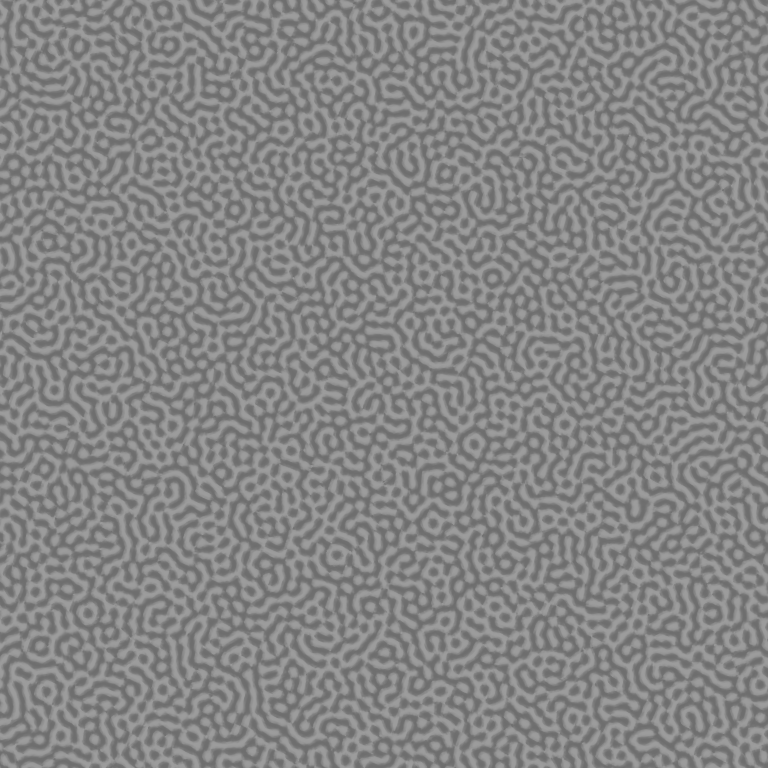
Give the GLSL for this pattern, as a three.js fragment shader.

```glsl
varying vec2 vUv;

#define STRIPES 61.0      // stripe periods across the canvas
#define WAVES 22          // plane waves in the seed field
#define TAPS 68           // filter samples per point
#define REACH 1.35        // filter radius in stripe periods
#define FALLOFF 0.95      // narrowing of the filter window
#define SPREAD 0.3        // variation of seed wavelengths
#define SATURATION 2.0    // lower is a harder seed
#define SOFTENING 0.4     // calms weak spots where stripes merge
#define EDGE 0.3          // steepening of the stripe edges
#define MID_GRAY 0.522
#define CONTRAST 0.092

const float TAU = 6.2831853;
const float GOLDEN_ANGLE = 2.3999632;

vec3 waves[WAVES];        // xy: wave vector, z: phase

float hash(float n) {
  return fract(sin(n * 12.9898 + 4.137) * 4375.8545);
}

// Random waves of similar length, spread evenly over all directions
void initWaves() {
  for (int i = 0; i < WAVES; i++) {
    float n = float(i);
    float angle = 0.5 * TAU * (n + hash(n)) / float(WAVES);
    float k = TAU * (1.0 + SPREAD * (hash(n + 37.0) - 0.5));
    waves[i] = vec3(k * cos(angle), k * sin(angle), TAU * hash(n + 71.0));
  }
}

// Saturated sum of the waves, between -1 and 1
float seedField(vec2 p) {
  float sum = 0.0;
  for (int i = 0; i < WAVES; i++) {
    sum += cos(dot(waves[i].xy, p) + waves[i].z);
  }
  return sum * inversesqrt(sum * sum + SATURATION);
}

// Ring-shaped band-pass kernel (Bessel J0 in a Gaussian window): value, slope
vec2 ringKernel(float r) {
  float x = TAU * r;
  float j0 = (1.0 + cos(x) + 2.0 * cos(0.866 * x) + 2.0 * cos(0.5 * x)) / 6.0;
  float j1 = (sin(x) + 1.732 * sin(0.866 * x) + sin(0.5 * x)) / 6.0;
  float window = exp(-FALLOFF * r * r);
  return window * vec2(j0, -j1 - 2.0 * FALLOFF * r * j0 / TAU);
}

// Filtered field divided by its local amplitude, for even stripes
float labyrinth(vec2 p) {
  float value = 0.0;
  vec2 slope = vec2(0.0);
  for (int i = 0; i < TAPS; i++) {
    float n = float(i);
    float r = REACH * sqrt((n + 0.5) / float(TAPS));
    vec2 dir = vec2(cos(n * GOLDEN_ANGLE), sin(n * GOLDEN_ANGLE));
    vec2 kernel = ringKernel(r);
    float s = seedField(p + r * dir);
    value += kernel.x * s;
    slope -= kernel.y * s * dir;
  }
  return value * inversesqrt(value * value + dot(slope, slope) + SOFTENING);
}

void main() {
  initWaves();
  float stripe = labyrinth(vUv * STRIPES);
  stripe *= 1.0 + EDGE * (1.0 - stripe * stripe);
  gl_FragColor = vec4(vec3(MID_GRAY + CONTRAST * stripe), 1.0);
}
```
